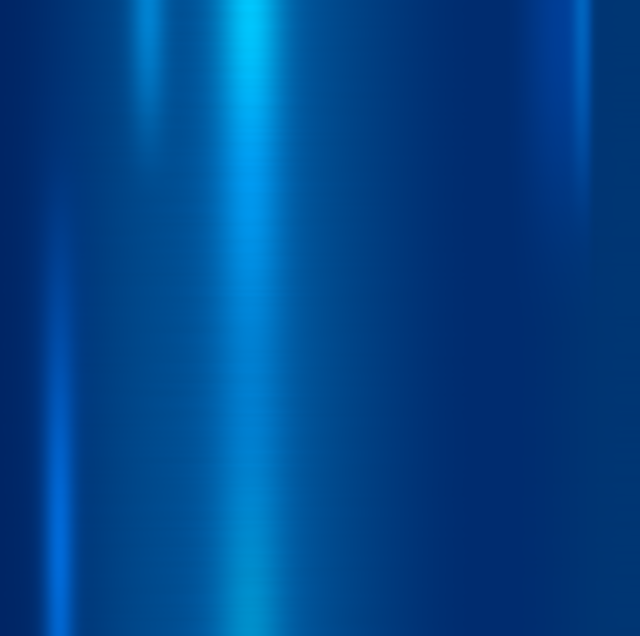
This texture is drawn by a WebGL 2 fragment shader. Its source:

```glsl
#version 300 es
precision highp float;
// Polished blue metal: a smooth horizontal colour ramp carries soft vertical
// reflections. Each reflection is a bell across x with its own fade along y,
// and faint stretched cell noise adds a horizontal brushed grain.

#define MAIN_X 0.391
#define MAIN_WIDTH 0.047
#define HALO_WIDTH 0.095
#define LEFT_X 0.093
#define UPPER_X 0.232
#define RIGHT_X 0.909
#define RIGHT_EDGE 0.922
#define GRAIN_ROWS 190.0
#define GRAIN_AMOUNT 0.018

uniform vec2 u_resolution;
out vec4 outColor;

const vec3 NAVY = vec3(0.0, 0.145, 0.395);
const vec3 DEEP = vec3(0.0, 0.172, 0.435);
const vec3 STEEL = vec3(0.0, 0.285, 0.545);
const vec3 SLATE = vec3(0.0, 0.210, 0.450);
const vec3 AZURE = vec3(0.0, 0.500, 0.820);
const vec3 CYAN = vec3(0.0, 0.790, 1.0);
const vec3 TEAL = vec3(0.0, 0.570, 0.800);
const vec3 COBALT = vec3(0.0, 0.430, 0.870);
const vec3 ROYAL = vec3(0.0, 0.245, 0.600);

float bell(float x, float center, float width) {
  float d = (x - center) / width;
  return exp(-d * d);
}

float hash(vec2 cell) {
  return fract(sin(dot(cell, vec2(127.1, 311.7))) * 43758.5453);
}

// Value noise on a grid of cells, smoothly joined
float cellNoise(vec2 p) {
  vec2 i = floor(p);
  vec2 f = fract(p);
  f = f * f * (3.0 - 2.0 * f);
  float low = mix(hash(i), hash(i + vec2(1.0, 0.0)), f.x);
  float high = mix(hash(i + vec2(0.0, 1.0)), hash(i + 1.0), f.x);
  return mix(low, high, f.y);
}

// Broad shading from the dark left edge to the slate right edge
vec3 metalBase(float x) {
  vec3 c = mix(NAVY, STEEL, smoothstep(-0.01, 0.26, x));
  c = mix(c, DEEP, smoothstep(0.46, 0.75, x));
  return mix(c, SLATE, smoothstep(0.79, 0.97, x));
}

// Main reflection: cyan above, azure in the middle, teal at the foot
vec3 mainColor(float y) {
  vec3 c = mix(TEAL, AZURE, smoothstep(0.0, 0.36, y));
  c = mix(c, vec3(0.0, 0.61, 0.95), smoothstep(0.40, 0.75, y));
  return mix(c, CYAN, smoothstep(0.70, 0.98, y));
}

void main() {
  vec2 uv = gl_FragCoord.xy / u_resolution;
  float x = uv.x;
  float y = uv.y;
  vec3 color = metalBase(x);

  // Wide halo, then the bright core
  vec3 glow = mainColor(y);
  color = mix(color, vec3(0.0, 0.41, 0.71), 0.72 * bell(x, MAIN_X, HALO_WIDTH));
  color = mix(color, glow, 0.96 * bell(x, MAIN_X, MAIN_WIDTH));

  // Left reflection, rising from the bottom edge
  float leftFade = 1.0 - smoothstep(0.18, 0.80, y);
  leftFade *= mix(0.88, 1.0, smoothstep(0.0, 0.14, y));
  color = mix(color, COBALT, leftFade * bell(x, LEFT_X, 0.023));
  color = mix(color, ROYAL, 0.35 * bell(x, LEFT_X, 0.042) * bell(y, 0.50, 0.30));

  // Short upper reflection
  float upperFade = smoothstep(0.67, 0.99, y);
  color = mix(color, vec3(0.0, 0.51, 0.82), upperFade * bell(x, UPPER_X, 0.027));

  // Right reflection: violet-blue plateau with a crisp edge and a thin line
  float side = 1.0 - smoothstep(RIGHT_EDGE - 0.007, RIGHT_EDGE + 0.008, x);
  float plateau = smoothstep(0.785, 0.88, x) * side;
  color = mix(color, ROYAL, 0.95 * plateau * smoothstep(0.46, 0.98, y));
  float lineFade = smoothstep(0.60, 1.0, y);
  color = mix(color, vec3(0.0, 0.41, 0.76), 0.9 * lineFade * bell(x, RIGHT_X, 0.014));

  // Brushed grain, strongest on the lit metal
  float grain = cellNoise(vec2(x * 7.0, y * GRAIN_ROWS)) - 0.5;
  grain += 0.5 * (cellNoise(vec2(x * 16.0 + 9.0, y * GRAIN_ROWS * 0.4)) - 0.5);
  float lit = 0.3 + bell(x, 0.36, 0.20);
  color *= 1.0 + GRAIN_AMOUNT * grain * lit;

  outColor = vec4(clamp(color, 0.0, 1.0), 1.0);
}
```
